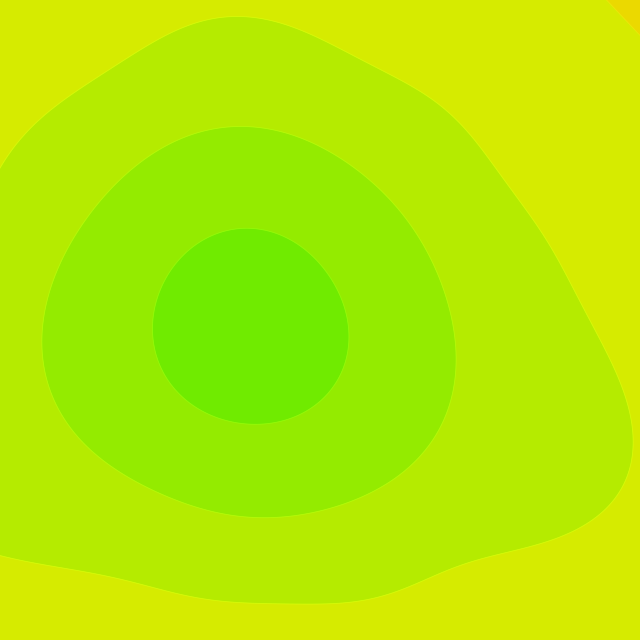
A WebGL 2 fragment shader for this background:

```glsl
#version 300 es
precision highp float;
// Nested rounded contour bands, green at the core and yellow outside, with fine bright rims.

#define CORE_CENTER vec2(0.3913, 0.4902)
#define RING_CENTER vec2(0.3906, 0.4857)
#define OUTER_CENTER vec2(0.4818, 0.4792)
#define CORNER_NORMAL vec2(0.727, 0.687)
#define CORNER_OFFSET 1.376
#define RIM_WIDTH 0.0016
#define RIM_STRENGTH 0.8

uniform vec2 u_resolution;
out vec4 fragColor;

const int HARMONICS = 8;

// Cosine and sine weights of each radius harmonic, in thousandths of the canvas
const vec2 CORE_WAVES[HARMONICS] = vec2[HARMONICS](
    vec2(0.0, -2.6), vec2(0.0, -3.3), vec2(0.0, -2.6), vec2(0.0),
    vec2(0.0), vec2(0.0), vec2(0.0), vec2(0.0));
const vec2 RING_WAVES[HARMONICS] = vec2[HARMONICS](
    vec2(0.3, 1.4), vec2(9.0, -7.9), vec2(-2.1, -11.1), vec2(2.0, 0.8),
    vec2(-1.3, -1.3), vec2(-0.9, 0.0), vec2(0.0), vec2(0.0));
const vec2 OUTER_WAVES[HARMONICS] = vec2[HARMONICS](
    vec2(-77.6, -7.9), vec2(55.9, -17.8), vec2(-6.3, -48.8), vec2(6.4, 9.0),
    vec2(-5.6, -23.6), vec2(-9.9, 3.6), vec2(2.2, -5.5), vec2(-6.6, 6.5));

// Approximate signed distance to a blob whose radius is a Fourier series of the angle
float blobDistance(vec2 p, float meanRadius, vec2 waves[HARMONICS]) {
    float angle = atan(p.y, p.x);
    float radius = meanRadius;
    float slope = 0.0;
    for (int i = 0; i < HARMONICS; i++) {
        float k = float(i + 1);
        vec2 turn = vec2(cos(k * angle), sin(k * angle));
        vec2 wave = waves[i] * 0.001;
        radius += dot(wave, turn);
        slope += k * dot(wave, vec2(-turn.y, turn.x));
    }
    return (length(p) - radius) * inversesqrt(1.0 + pow(slope / radius, 2.0));
}

// Switch to the next band outside an edge and lay a thin bright rim on it
vec3 addBand(vec3 inner, vec3 outer, float dist, float pixel) {
    vec3 color = mix(inner, outer, smoothstep(-0.5 * pixel, 0.5 * pixel, dist));
    float halfWidth = 0.5 * RIM_WIDTH;
    float rim = 1.0 - smoothstep(halfWidth - 0.5 * pixel, halfWidth + 0.5 * pixel, abs(dist));
    vec3 rimColor = min(outer + vec3(0.0, 0.06, 0.03), 1.0);
    return mix(color, rimColor, rim * RIM_STRENGTH);
}

void main() {
    vec2 uv = gl_FragCoord.xy / u_resolution;
    float pixel = 1.0 / min(u_resolution.x, u_resolution.y);

    // Band colours from the core outward
    vec3 green = vec3(0.44, 0.92, 0.0);
    vec3 leaf = vec3(0.58, 0.92, 0.0);
    vec3 lime = vec3(0.71, 0.92, 0.0);
    vec3 yellow = vec3(0.84, 0.92, 0.0);
    vec3 amber = vec3(0.92, 0.85, 0.0);

    // Edges of the bands
    float core = blobDistance(uv - CORE_CENTER, 0.1530, CORE_WAVES);
    float ring = blobDistance(uv - RING_CENTER, 0.3112, RING_WAVES);
    float outer = blobDistance(uv - OUTER_CENTER, 0.4921, OUTER_WAVES);
    float corner = dot(uv, CORNER_NORMAL) - CORNER_OFFSET;

    vec3 color = addBand(green, leaf, core, pixel);
    color = addBand(color, lime, ring, pixel);
    color = addBand(color, yellow, outer, pixel);
    color = addBand(color, amber, corner, pixel);
    fragColor = vec4(color, 1.0);
}
```
